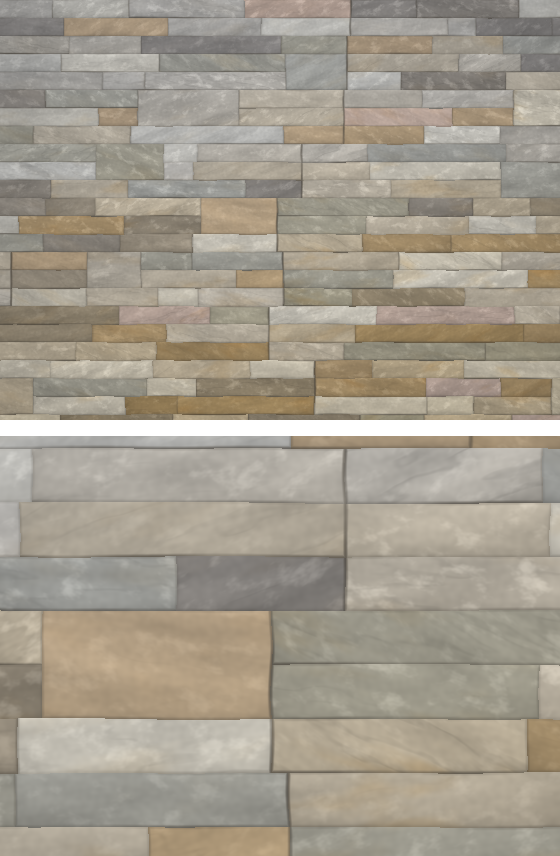
Top, the full canvas; bottom, a detail of the centre.
A WebGL 1 fragment shader for this texture:

```glsl
precision highp float;
// Stacked ledgestone wall: thin split-face stones in interlocking three-row panels, grey above and tan below.
uniform vec2 u_resolution;

float hash(vec2 p) {
  p = fract(p * vec2(0.1731, 0.2397) + 0.137);
  p += dot(p, p.yx + 19.19);
  return fract(sin(dot(p, vec2(12.9898, 78.233))) * 4375.85);
}

vec2 gradient(vec2 cell) {
  float a = 6.2832 * hash(cell);
  return vec2(cos(a), sin(a));
}

float gradientNoise(vec2 p) {
  vec2 i = floor(p), f = fract(p), e = vec2(1.0, 0.0);
  vec2 u = f * f * f * (f * (f * 6.0 - 15.0) + 10.0);
  float low = mix(dot(gradient(i), f), dot(gradient(i + e), f - e), u.x);
  float high = mix(dot(gradient(i + e.yx), f - e.yx), dot(gradient(i + 1.0), f - 1.0), u.x);
  return mix(low, high, u.y);
}

float fbm(vec2 p) {
  float sum = 0.0, amp = 0.6;
  for (int i = 0; i < 4; i++) {
    sum += amp * gradientNoise(p);
    p = mat2(1.6, 1.2, -1.2, 1.6) * p + 5.3;
    amp *= 0.55;
  }
  return sum;
}

// Vertical joint between two panels of a band
float panelEdge(float i, float band) {
  return i * 0.85 - 0.09 + 0.26 * (hash(vec2(i + 3.0, band + 40.0)) - 0.5);
}

// Joint between stones of a row, in quarters of the panel
float stoneEdge(float j, float row, float panel) {
  if (j < 0.5 || j > 3.5) return j;
  return j + 0.78 * (hash(vec2(panel * 17.0 + j, row)) - 0.5);
}

// Row that decides an edge: both rows beside a tall stone share one
float edgeRow(float j, float row, float tallRow, float tallCell) {
  bool beside = row >= tallRow && row <= tallRow + 1.0 && j >= tallCell && j <= tallCell + 1.0;
  return beside ? tallRow : row;
}

vec3 stoneColor(vec2 seed, float warmth) {
  float kind = hash(seed + 11.3), tone = hash(seed + 27.1);
  vec3 color = mix(vec3(0.65, 0.645, 0.635), vec3(0.70, 0.64, 0.53), warmth);
  if (kind < 0.12) color = mix(vec3(0.66, 0.59, 0.50), vec3(0.60, 0.51, 0.36), warmth);
  else if (kind < 0.23) color = mix(vec3(0.52, 0.51, 0.505), vec3(0.56, 0.51, 0.42), warmth);
  else if (kind < 0.40) color = mix(vec3(0.70, 0.70, 0.69), vec3(0.75, 0.71, 0.62), warmth);
  else if (kind < 0.54) color = mix(vec3(0.60, 0.605, 0.595), vec3(0.60, 0.575, 0.49), warmth);
  else if (kind < 0.57) color = vec3(0.68, 0.61, 0.57);
  return color * (0.96 + 0.08 * tone);
}

void main() {
  vec2 p = gl_FragCoord.xy / u_resolution.y;
  float pixel = 1.0 / u_resolution.y;
  float aspect = u_resolution.x / u_resolution.y;
  vec2 q = p + vec2(0.003, 0.0022) * vec2(gradientNoise(p * 23.0), gradientNoise(p * vec2(9.0, 14.0) + 8.0));

  // Rows, bands of three rows, and panels
  float y = (1.0 - q.y) * 23.3 + 1.0;
  float row = floor(y), band = floor(row / 3.0);
  float panel = floor((q.x + 0.09) / 0.85);
  if (q.x < panelEdge(panel, band)) panel -= 1.0;
  else if (q.x >= panelEdge(panel + 1.0, band)) panel += 1.0;
  float left = panelEdge(panel, band);
  float quarter = (panelEdge(panel + 1.0, band) - left) / 4.0;

  // Most panels hold one stone two rows high
  vec2 id = vec2(panel * 5.0, band);
  float tallRow = band * 3.0 + step(0.5, hash(id + 61.0));
  float tallCell = floor(hash(id + 73.0) * 4.0);
  if (hash(id + 87.0) < 0.35) tallCell = -9.0;

  // Stone within the row
  float t = (q.x - left) / quarter;
  float cell = clamp(floor(t), 0.0, 3.0);
  if (t < stoneEdge(cell, edgeRow(cell, row, tallRow, tallCell), panel)) cell -= 1.0;
  else if (t >= stoneEdge(cell + 1.0, edgeRow(cell + 1.0, row, tallRow, tallCell), panel)) cell += 1.0;
  float start = stoneEdge(cell, edgeRow(cell, row, tallRow, tallCell), panel);
  float end = stoneEdge(cell + 1.0, edgeRow(cell + 1.0, row, tallRow, tallCell), panel);
  bool tall = cell == tallCell && row >= tallRow && row <= tallRow + 1.0;
  float top = tall ? tallRow : row, rows = tall ? 2.0 : 1.0;
  vec2 seed = vec2(panel * 17.0 + cell, top);

  // Distances to the sides
  float dTop = (y - top) / 23.3, dBottom = (top + rows - y) / 23.3;
  float dSide = min(t - start, end - t) * quarter;
  float dPanel = min(t, 4.0 - t) * quarter;

  // Base colour, warmer towards the bottom right
  float warmth = 0.42 + 0.95 * (0.5 - p.y) + 0.25 * (p.x / aspect - 0.5);
  warmth = clamp(warmth + 0.6 * (hash(seed + 5.7) - 0.5), 0.0, 1.0);
  vec3 color = stoneColor(seed, warmth);

  // Slanted strata, thin veins and rusty stains
  vec2 s = p + seed * vec2(3.7, 1.3);
  s.y += (hash(seed + 33.0) - 0.5) * 0.9 * p.x;
  float strata = fbm(s * vec2(8.0, 26.0));
  float vein = 1.0 - smoothstep(0.0, 0.07, abs(fbm(s * vec2(6.0, 22.0) + 17.0)));
  float stain = smoothstep(0.0, 0.4, fbm(s * vec2(7.0, 19.0) + 41.0));
  color *= 1.0 + 0.2 * strata - 0.06 * vein * hash(seed + 45.0);
  color = mix(color, color * vec3(1.0, 0.91, 0.76), stain * (0.15 + 0.6 * warmth) * hash(seed + 51.0));

  // Cloudy pale scuffs and faint grain
  float scuff = smoothstep(0.0, 0.42, fbm(s * vec2(36.0, 50.0)));
  color += (scuff - 0.2) * (0.03 + 0.07 * hash(seed + 67.0)) * vec3(1.0, 0.99, 0.96);
  color *= 1.0 + 0.04 * gradientNoise(p * 150.0);

  // Relief: lit upper lip, shaded lower lip and ends
  float lip = 0.04 + 0.13 * hash(seed + 81.0);
  color *= 1.0 + 0.04 * exp(-dTop * 220.0) - lip * exp(-dBottom * 200.0) - 0.04 * exp(-dSide * 220.0);

  // Tight joints that fade in and out, darkest between panels
  float broken = smoothstep(-0.35, 0.35, gradientNoise(p * vec2(11.0, 17.0) + 3.0));
  float under = (0.08 + 0.42 * hash(seed + 93.0)) * (0.5 + broken);
  float bed = under * (1.0 - smoothstep(0.0, 0.0021 + pixel, dBottom));
  bed = max(bed, 0.22 * broken * (1.0 - smoothstep(0.0, 0.0015 + pixel, dTop)));
  float head = (0.08 + 0.27 * hash(seed + 97.0)) * (1.0 - smoothstep(0.0, 0.0016 + pixel, dSide));
  float seam = (0.4 + 0.25 * broken) * (1.0 - smoothstep(0.0003, 0.0019 + pixel, dPanel));
  color = mix(color, vec3(0.27, 0.25, 0.22), max(max(bed, head), seam));

  // Soft light falling off to the corners
  vec2 c = vec2(p.x / aspect, p.y) - vec2(0.52, 0.52);
  color *= 1.05 - 0.3 * dot(c, c);
  gl_FragColor = vec4(color, 1.0);
}
```
